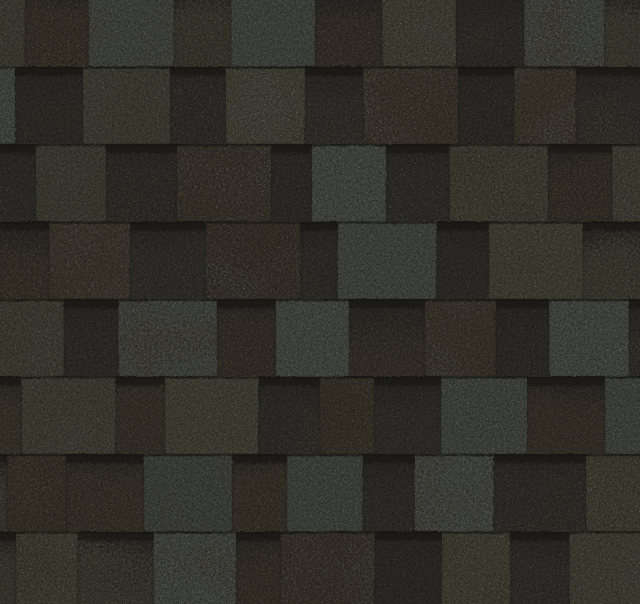
Write a WebGL 1 fragment shader that draws this texture.

```glsl
precision highp float;
// Laminated roof shingles: staggered courses of raised and recessed granule tabs.
uniform vec2 u_resolution;

const float COURSES = 8.26;      // courses per canvas width
const float COURSE_SHIFT = 0.936;
const float TABS = 8.9;          // mean tabs per canvas width
const vec3 SLATE = vec3(0.230, 0.237, 0.218);
const vec3 OLIVE = vec3(0.218, 0.212, 0.174);
const vec3 BROWN = vec3(0.192, 0.174, 0.142);
const vec3 CHARCOAL = vec3(0.156, 0.154, 0.137);
const vec3 SHADOW = vec3(0.085, 0.082, 0.070);

float hash(vec2 p) {
  vec3 q = fract(p.xyx * vec3(0.1031, 0.1030, 0.0973));
  q += dot(q, q.yzx + 33.33);
  return fract((q.x + q.y) * q.z);
}

vec2 gradient(vec2 cell) {
  float angle = 6.2832 * hash(cell + 17.0);
  return vec2(cos(angle), sin(angle));
}

float gradientNoise(vec2 p) {
  vec2 i = floor(p), f = fract(p);
  vec2 u = f * f * f * (f * (f * 6.0 - 15.0) + 10.0);
  vec2 e = vec2(1.0, 0.0);
  float a = dot(gradient(i), f);
  float b = dot(gradient(i + e.xy), f - e.xy);
  float c = dot(gradient(i + e.yx), f - e.yx);
  float d = dot(gradient(i + e.xx), f - e.xx);
  return mix(mix(a, b, u.x), mix(c, d, u.x), u.y);
}

// Jittered left edge of a tab; even tabs are raised and a little wider.
float tabEdge(float id, float course) {
  float jitter = (hash(vec2(id + 40.0, course * 7.0 + 90.0)) - 0.5) * 0.44;
  return id + jitter + (mod(id, 2.0) < 0.5 ? -0.06 : 0.06);
}

float roundBox(vec2 p, vec2 halfSize, float radius) {
  vec2 q = abs(p) - halfSize + radius;
  return length(max(q, 0.0)) + min(max(q.x, q.y), 0.0) - radius;
}

vec3 tabColour(float pick, float raised) {
  vec3 high = pick < 0.46 ? SLATE : (pick < 0.78 ? OLIVE : BROWN);
  vec3 low = pick < 0.40 ? CHARCOAL : (pick < 0.72 ? BROWN * 0.97 : OLIVE * 0.92);
  return mix(low, high, raised);
}

// Fine mineral granules with scattered pale specks.
vec3 addGranules(vec3 colour, vec2 uv, float speckAmount) {
  vec2 turned = vec2(0.8 * uv.x - 0.6 * uv.y, 0.6 * uv.x + 0.8 * uv.y) + 2.0;
  float grain = gradientNoise(turned * 390.0) + 0.5 * gradientNoise(turned * 215.0 + 31.0);
  float speck = smoothstep(0.30, 0.62, gradientNoise(turned * 360.0 + 77.0));
  colour *= 0.99 + 0.38 * grain;
  return colour + speck * speckAmount * vec3(0.17, 0.17, 0.14);
}

void main() {
  vec2 uv = gl_FragCoord.xy / u_resolution.x;
  float aa = COURSES / u_resolution.x;

  // Course and height within it, with slightly rough cut edges
  float rough = gradientNoise(uv * 160.0);
  float wobble = 0.010 * gradientNoise(uv * vec2(24.0, 12.0)) + 0.012 * rough;
  float y = uv.y * COURSES - COURSE_SHIFT + wobble;
  float course = floor(y);
  float v = y - course;

  // Tab containing this point
  float x = uv.x * TABS + 2.0 * hash(vec2(course + 12.0, 5.0)) + wobble;
  float id = floor(x);
  if (x < tabEdge(id, course)) id -= 1.0;
  else if (x >= tabEdge(id + 1.0, course)) id += 1.0;
  float left = tabEdge(id, course);
  float right = tabEdge(id + 1.0, course);
  float raised = 1.0 - mod(id, 2.0);
  float toCourse = COURSES / TABS;
  float halfWidth = 0.5 * (right - left) * toCourse;
  float across = (x - 0.5 * (left + right)) * toCourse;
  float sideGap = halfWidth - abs(across);

  // Base tone, with stray granules of a second tone
  vec2 key = vec2(id + 60.0, course + 25.0);
  vec3 colour = tabColour(hash(key), raised);
  vec3 second = tabColour(hash(key + 9.7), raised);
  float broad = gradientNoise(uv * 11.0 + key);
  float stray = gradientNoise(uv * 240.0 + 50.0);
  colour = mix(colour, second, 0.6 * smoothstep(0.0, 0.45, 0.5 * broad + stray));
  colour *= 0.95 + 0.10 * hash(key + 3.3);

  // Recessed tabs fade to charcoal, granule by granule, under the course above
  float fadeStart = 0.50 + 0.25 * hash(key + 5.1);
  float fade = smoothstep(fadeStart, fadeStart + 0.24, v + 0.2 * broad + 0.35 * stray);
  fade *= 1.0 - raised;
  colour = mix(colour, CHARCOAL * 0.92, 0.85 * fade);
  float speckAmount = mix(0.3, 0.9, hash(key + 8.4)) * (1.0 - 0.5 * fade);
  colour = addGranules(colour, uv, speckAmount);

  // Cast shadows on recessed tabs, then rounded and outlined raised tabs
  float overhang = smoothstep(0.85, 0.91, v + 0.03 * rough);
  float castShadow = max(0.68 * overhang, 0.28 * exp(-sideGap * 50.0));
  colour = mix(colour, SHADOW, castShadow * (1.0 - raised));
  float box = roundBox(vec2(across, v - 1.0), vec2(halfWidth, 0.998), 0.045);
  float outline = smoothstep(-0.006 - aa, 0.006 + aa, box + 0.01 * rough);
  colour = mix(colour, SHADOW, 0.65 * outline * raised);

  // Broken dark line below each course's lower edge
  float line = smoothstep(0.972 - aa, 0.972 + aa, v);
  float wear = 0.72 + 0.35 * gradientNoise(uv * 38.0) + 0.25 * rough;
  colour = mix(colour, SHADOW, line * clamp(wear, 0.0, 1.0));
  gl_FragColor = vec4(colour, 1.0);
}
```
